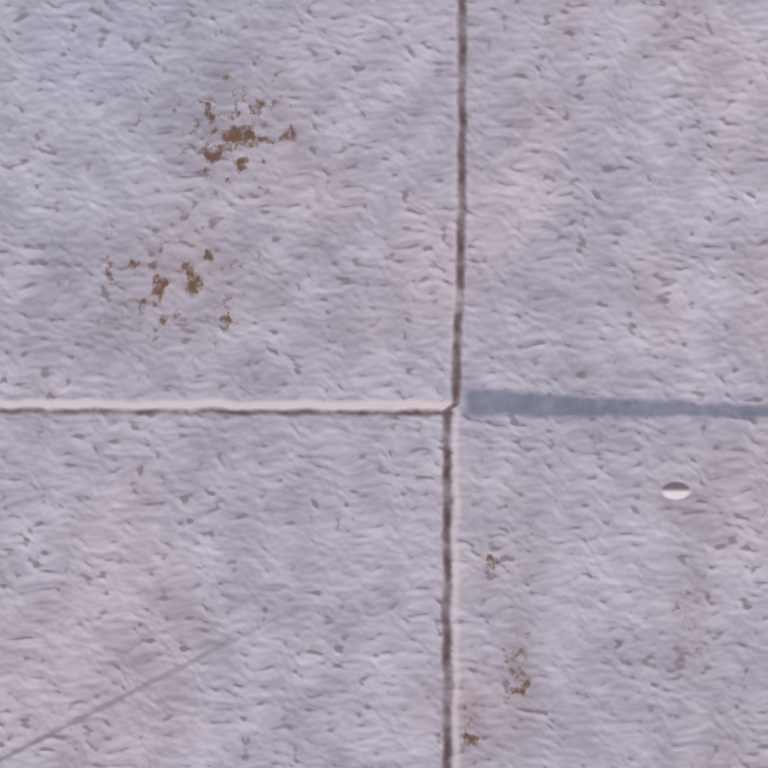
A WebGL 2 fragment shader for this texture:

```glsl
#version 300 es
precision highp float;
uniform vec2 u_resolution;
out vec4 outColor;

// Layout, in canvas units
const vec2 CROSS = vec2(0.594, 0.470);
const float UPPER_JOINT_X = 0.602;
const float LOWER_JOINT_X = 0.582;
const float JOINT_HALF = 0.005;
const vec2 CHIP = vec2(0.880, 0.361);
const vec2 SCRATCH_START = vec2(-0.02, 0.0);
const vec2 SCRATCH_END = vec2(0.385, 0.208);
// Surface
const vec2 GRAIN_SCALE = vec2(48.0, 78.0);
const float GRAIN_TILT = 0.12;
const float RELIEF = 0.085;
const float PIT_DEPTH = 0.60;
const float MOTTLE = 0.16;
// Colours
const vec3 STONE = vec3(0.680, 0.650, 0.706);
const vec3 COOL_STONE = vec3(0.645, 0.645, 0.715);
const vec3 WARM_STONE = vec3(0.690, 0.640, 0.690);
const vec3 PIT = vec3(0.460, 0.410, 0.450);
const vec3 STAIN = vec3(0.410, 0.310, 0.260);
const vec3 JOINT = vec3(0.370, 0.310, 0.310);
const vec3 LIP = vec3(0.830, 0.775, 0.795);
const vec3 FILLER = vec3(0.475, 0.480, 0.555);

vec2 hashGradient(vec2 cell) {
  vec3 h = fract(cell.xyx * vec3(0.1031, 0.1030, 0.0973));
  h += dot(h, h.yzx + 33.33);
  float angle = 6.2832 * fract((h.x + h.y) * h.z);
  return vec2(cos(angle), sin(angle));
}
float gradientNoise(vec2 p) {
  vec2 i = floor(p), f = fract(p), e = vec2(0.0, 1.0);
  vec2 w = f * f * f * (f * (f * 6.0 - 15.0) + 10.0);
  float low = mix(dot(hashGradient(i), f), dot(hashGradient(i + e.yx), f - e.yx), w.x);
  float high = mix(dot(hashGradient(i + e.xy), f - e.xy), dot(hashGradient(i + 1.0), f - 1.0), w.x);
  return mix(low, high, w.y);
}
float fbm(vec2 p) {
  float sum = 0.0, gain = 0.6;
  for (int i = 0; i < 4; i++) {
    sum += gain * gradientNoise(p);
    p = mat2(1.6, 1.2, -1.2, 1.6) * p + 7.3;
    gain *= 0.5;
  }
  return sum;
}
// Soft-edged stripe around zero distance
float stripe(float d, float halfWidth, float soft) {
  float s = max(soft, 1.0 / u_resolution.y);
  return 1.0 - smoothstep(halfWidth - s, halfWidth + s, abs(d));
}
float patchMask(vec2 p, vec2 center, vec2 radius) {
  vec2 q = (p - center) / radius;
  return exp(-dot(q, q));
}
float grainHeight(vec2 p) {
  vec2 q = vec2(p.x, p.y + GRAIN_TILT * p.x) * GRAIN_SCALE;
  q += 0.8 * gradientNoise(p * 21.0);
  return gradientNoise(q) + 0.5 * gradientNoise(q * 1.9 + 17.0);
}

vec3 stoneSurface(vec2 p) {
  float tone = fbm(p * 3.5 + 4.0);
  vec3 color = mix(STONE, WARM_STONE, smoothstep(0.0, 0.35, tone));
  float cool = patchMask(p, vec2(0.05, 0.95), vec2(0.4, 0.35));
  color = mix(color, COOL_STONE, 0.6 * cool + 0.3 * smoothstep(0.0, 0.4, -tone));
  color += MOTTLE * (0.5 * fbm(p * 6.0 + 11.0) + 0.7 * fbm(p * 17.0));
  // Lit from above, with scattered dark pits
  float height = grainHeight(p);
  color += RELIEF * (height - grainHeight(p + vec2(0.001, 0.005)));
  float pits = smoothstep(0.26, 0.72, -height + 0.5 * fbm(p * 10.0 + 31.0));
  return mix(color, PIT, PIT_DEPTH * pits);
}

vec3 addStains(vec3 color, vec2 p) {
  float area = 0.85 * patchMask(p, vec2(0.31, 0.83), vec2(0.10, 0.10));
  area = max(area, 0.68 * patchMask(p, vec2(0.23, 0.63), vec2(0.16, 0.10)));
  area = max(area, 0.80 * patchMask(p, vec2(0.675, 0.12), vec2(0.024, 0.09)));
  area = max(area, 0.80 * patchMask(p, vec2(0.610, 0.05), vec2(0.018, 0.08)));
  area = max(area, 0.62 * patchMask(p, vec2(0.64, 0.26), vec2(0.05, 0.04)));
  area = max(area, 0.62 * patchMask(p, vec2(0.90, 0.20), vec2(0.03, 0.08)));
  float blotch = fbm(p * vec2(46.0, 42.0) + 3.0);
  float spots = smoothstep(0.68, 1.15, area + 1.4 * blotch) * smoothstep(0.1, 0.5, area);
  return mix(color, STAIN, 0.8 * spots + 0.14 * area);
}

vec3 addScratch(vec3 color, vec2 p) {
  vec2 axis = SCRATCH_END - SCRATCH_START, q = p - SCRATCH_START;
  float t = clamp(dot(q, axis) / dot(axis, axis), 0.0, 1.0);
  float d = length(q - axis * t) + 0.004 * gradientNoise(p * 45.0);
  return mix(color, PIT, 0.6 * (1.0 - 0.7 * t) * stripe(d, 0.003, 0.003));
}

vec3 addJoints(vec3 color, vec2 p) {
  float wobble = 0.006 * fbm(p * 22.0);
  float wear = clamp(0.72 + 1.3 * fbm(p * 27.0 + 5.0), 0.15, 1.0);
  // Horizontal: lit lip on the left, wedge of filler on the right
  float left = 1.0 - smoothstep(-0.008, 0.004, p.x - CROSS.x);
  float y = p.y - CROSS.y + 0.006 * (p.x - 0.3) + wobble;
  color = mix(color, LIP, 0.9 * left * stripe(y - 0.003, 0.006, 0.004));
  color = mix(color, JOINT, wear * left * stripe(y + 0.007, 0.003, 0.004));
  float right = smoothstep(0.004, 0.022, p.x - CROSS.x);
  float run = smoothstep(0.6, 1.0, p.x);
  float fillerY = p.y - mix(0.475, 0.465, run) + 1.5 * wobble;
  vec3 filler = FILLER + 0.12 * fbm(p * 40.0);
  color = mix(color, filler, 0.9 * right * stripe(fillerY, mix(0.017, 0.008, run), 0.005));
  // Vertical: steps sideways at the crossing
  float upper = smoothstep(-0.006, 0.006, p.y - CROSS.y);
  float upperX = UPPER_JOINT_X - 0.008 * (1.0 - smoothstep(0.47, 0.75, p.y));
  float x = p.x - mix(LOWER_JOINT_X, upperX, upper) + wobble;
  float lip = mix(0.7, 0.25, upper) * stripe(x - mix(0.012, -0.009, upper), 0.004, 0.004);
  color = mix(color, LIP, lip * (1.2 - 0.5 * wear));
  return mix(color, JOINT, wear * stripe(x, JOINT_HALF, 0.004));
}

vec3 addChip(vec3 color, vec2 p) {
  vec2 q = (p - CHIP) / vec2(0.021, 0.013);
  vec3 hollow = mix(LIP + 0.06, PIT, smoothstep(-0.25, 0.35, q.y));
  return mix(color, hollow, 1.0 - smoothstep(0.7, 1.05, length(q)));
}

void main() {
  vec2 p = gl_FragCoord.xy / u_resolution;
  vec3 color = addStains(stoneSurface(p), p);
  color = addChip(addJoints(addScratch(color, p), p), p);
  outColor = vec4(clamp(color, 0.0, 1.0), 1.0);
}
```
